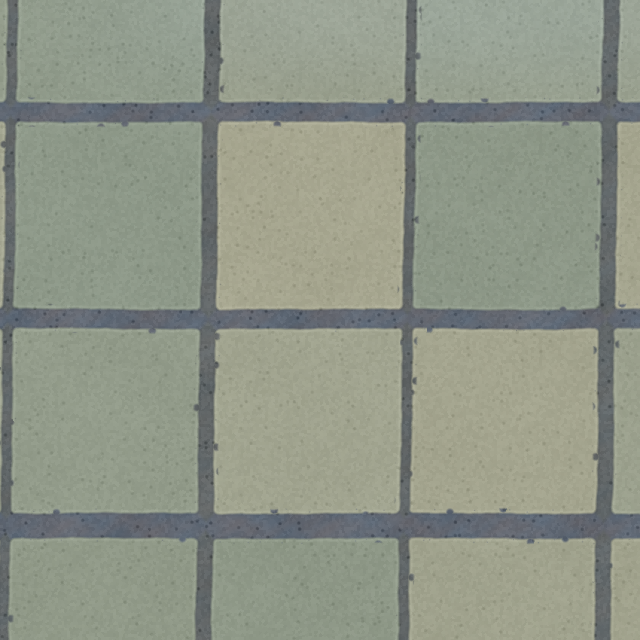
This texture is drawn by a Shadertoy shader. Its source:

```glsl
// Worn square wall tiles in sage and cream, set in uneven blue-grey grout.

float hash(vec2 p) {
    vec3 q = fract(p.xyx * vec3(0.1031, 0.1030, 0.0973));
    q += dot(q, q.yzx + 33.33);
    return fract((q.x + q.y) * q.z);
}

// Cellular noise: x is the distance to the nearest point, y its random value.
vec2 cellular(vec2 p) {
    vec2 cell = floor(p), nearest = vec2(9.0, 0.0);
    for (int j = -1; j <= 1; j++)
    for (int i = -1; i <= 1; i++) {
        vec2 c = cell + vec2(i, j);
        vec2 point = c + 0.15 + 0.7 * vec2(hash(c), hash(c + 57.3));
        float dist = length(p - point);
        if (dist < nearest.x) nearest = vec2(dist, hash(c + 19.7));
    }
    return nearest;
}

// Layered sines, roughly -1 to 1.
float waves(vec2 p) {
    return 0.5 * sin(p.x + 1.7 * sin(p.y * 0.8))
         + 0.3 * sin(p.y * 2.1 + 1.3 * sin(p.x * 1.6))
         + 0.2 * sin(p.x * 3.7 - p.y * 3.1);
}

// Half widths of the grout lines, by line index.
float uprightHalf(float i) { return mix(0.0080, 0.0122, mod(i, 2.0)); }
float levelHalf(float j) { return 0.0148 + 0.0045 * step(abs(j), 0.5); }

// Warmth of each tile, one column of the matrix per row of tiles, upwards.
float tileWarmth(vec2 id) {
    mat4 warmth = mat4(0.15, 0.05, 0.75, 0.70,
                       0.30, 0.85, 0.90, 0.60,
                       0.10, 1.00, 0.05, 0.90,
                       0.15, 0.35, 0.40, 0.25);
    ivec2 k = ivec2(mod(id + vec2(0.0, 1.0), 4.0));
    return warmth[k.y][k.x];
}

void mainImage(out vec4 fragColor, in vec2 fragCoord) {
    vec2 uv = fragCoord / iResolution.xy;
    float soft = max(0.0024, 0.8 / iResolution.y);

    // Slightly leaning grid with wandering lines
    vec2 pitch = vec2(0.3118, 0.3235);
    vec2 bent = uv - vec2(0.006 + 0.014 * uv.y, 0.178);
    bent += 0.0016 * vec2(waves(uv.yx * vec2(17.0, 8.0)), waves(uv * vec2(13.0, 7.0) + 4.0));
    vec2 id = floor(bent / pitch), low = bent - id * pitch, high = pitch - low;

    // Rounded tile distance, positive on the tile
    float sideX = min(low.x - uprightHalf(id.x), high.x - uprightHalf(id.x + 1.0));
    float sideY = min(low.y - levelHalf(id.y), high.y - levelHalf(id.y + 1.0));
    vec2 corner = 0.007 - vec2(sideX, sideY);
    float inset = 0.007 - length(max(corner, 0.0)) - min(max(corner.x, corner.y), 0.0);
    inset += 0.0008 * waves(uv * 90.0 + id);

    // Grout crumbs that bite into the rims
    vec2 crumb = cellular(uv * 48.0);
    float bite = crumb.x / 48.0 - 0.0055 * step(0.86, crumb.y);
    float edge = min(inset, max(bite, inset - 0.007));

    // Fine grain and sparse pits
    vec2 grain = cellular(uv * 210.0);
    vec2 pit = cellular(uv * 95.0 + 31.0);
    float pits = step(0.88, pit.y) * (1.0 - smoothstep(0.08, 0.38, pit.x));
    float cloud = waves(uv * 19.0 + id * 3.0);

    // Glazed tiles, cooler and paler towards the top
    vec3 tile = mix(vec3(0.550, 0.592, 0.528), vec3(0.650, 0.650, 0.562), tileWarmth(id));
    tile = mix(tile, vec3(0.620, 0.665, 0.625), 0.65 * smoothstep(0.78, 0.98, uv.y)
               * smoothstep(-0.1, 0.5, uv.x));
    tile += vec3(0.012, 0.0, -0.008) * (hash(id + 8.0) - 0.5);
    tile += 0.007 * cloud + 0.036 * (grain.y - 0.5) - 0.055 * pits;
    tile += 0.035 * smoothstep(0.001, 0.003, inset) * (1.0 - smoothstep(0.003, 0.007, inset));

    // Grout: bluer along the level lines, stained and gritty
    float level = smoothstep(-0.006, 0.006, sideX - sideY);
    vec3 grout = mix(vec3(0.385, 0.405, 0.410), vec3(0.385, 0.410, 0.450), level);
    float stain = waves(uv * vec2(45.0, 70.0) + 2.0);
    grout += vec3(-0.018, 0.004, 0.018) * stain * (0.4 + 0.6 * level);
    grout += 0.020 * waves(uv * 27.0) + 0.045 * (grain.y - 0.5) - 0.10 * pits;
    grout -= 0.025 * (1.0 - smoothstep(0.0, 0.006, abs(inset)));

    vec3 color = mix(grout, tile, smoothstep(-soft, soft, edge));
    fragColor = vec4(clamp(color, 0.0, 1.0), 1.0);
}
```
